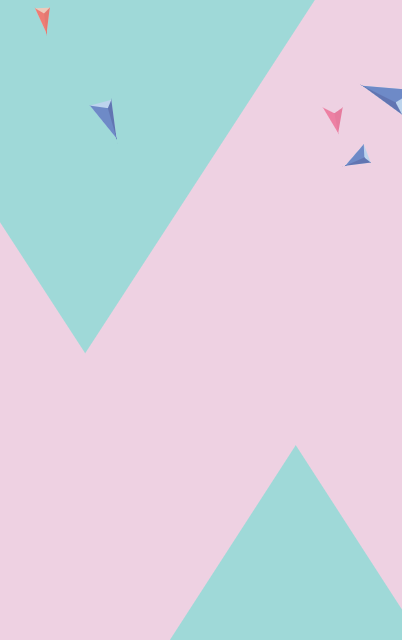
Write a WebGL 1 fragment shader that draws this background.

```glsl
precision highp float;

uniform vec2 u_resolution;

const vec3 PINK = vec3(0.933, 0.820, 0.886);
const vec3 TEAL = vec3(0.624, 0.851, 0.847);
const vec3 BLUE = vec3(0.43, 0.54, 0.78);
const vec3 NAVY = vec3(0.38, 0.46, 0.70);
const vec3 ICE = vec3(0.74, 0.83, 0.93);
const vec3 CORAL = vec3(0.93, 0.49, 0.46);
const vec3 PEACH = vec3(0.93, 0.79, 0.73);
const vec3 ROSE = vec3(0.93, 0.50, 0.64);

// Pixel coverage of a region from its signed distance
float coverage(float dist, float pixel) {
  return clamp(0.5 - dist / pixel, 0.0, 1.0);
}

// Signed distance to the line a-b, positive on its right side
float edgeDistance(vec2 p, vec2 a, vec2 b) {
  vec2 along = normalize(b - a);
  return dot(p - a, vec2(along.y, -along.x));
}

// Triangle with counter-clockwise corners
float triangle(vec2 p, vec2 a, vec2 b, vec2 c, float pixel) {
  float dist = max(edgeDistance(p, a, b),
                   max(edgeDistance(p, b, c), edgeDistance(p, c, a)));
  return coverage(dist, pixel);
}

// Endless symmetric wedge; direction is +1 to open upward, -1 downward
float wedge(vec2 p, vec2 apex, float direction, float slope, float pixel) {
  vec2 q = p - apex;
  float dist = (abs(q.x) - slope * q.y * direction) / length(vec2(1.0, slope));
  return coverage(dist, pixel);
}

// Folded paper dart: a tail flap below two facets that meet at a crease
vec3 dart(vec3 base, vec2 p, vec2 tip, vec2 rightWing, vec2 leftWing, vec2 notch,
          vec3 rightColor, vec3 leftColor, vec4 flap, float pixel) {
  float whole = triangle(p, tip, rightWing, leftWing, pixel);
  float right = triangle(p, tip, rightWing, notch, pixel);
  float left = triangle(p, tip, notch, leftWing, pixel);
  float body = right + left;
  vec3 facets = mix(rightColor, leftColor, left / max(body, 0.001));
  vec3 color = mix(base, flap.rgb, whole * flap.a);
  return mix(color, facets, min(body, 1.0));
}

void main() {
  // Canvas height is 100 units
  vec2 p = gl_FragCoord.xy / u_resolution * vec2(63.0, 100.0);
  float pixel = 100.0 / u_resolution.y;

  // Background wedges
  float teal = max(wedge(p, vec2(13.35, 44.8), 1.0, 0.652, pixel),
                   wedge(p, vec2(46.35, 30.45), -1.0, 0.648, pixel));
  vec3 color = mix(PINK, TEAL, teal);

  // Darts on the upper teal wedge
  color = dart(color, p, vec2(7.3, 94.8), vec2(7.8, 98.8), vec2(5.5, 98.7),
               vec2(6.9, 97.9), CORAL * 0.96, CORAL, vec4(PEACH, 1.0), pixel);
  color = dart(color, p, vec2(18.25, 78.4), vec2(17.45, 84.4), vec2(14.1, 83.5),
               vec2(16.9, 83.1), NAVY, BLUE, vec4(ICE, 1.0), pixel);

  // Darts on the pink band
  color = dart(color, p, vec2(53.0, 79.2), vec2(53.7, 83.2), vec2(50.6, 83.2),
               vec2(52.4, 82.3), ROSE * 0.97, ROSE, vec4(ROSE, 0.0), pixel);
  color = dart(color, p, vec2(54.1, 74.1), vec2(58.1, 74.6), vec2(57.0, 77.45),
               vec2(57.1, 75.4), NAVY, BLUE, vec4(ICE, 1.0), pixel);
  color = dart(color, p, vec2(56.8, 86.6), vec2(63.0, 82.1), vec2(65.1, 85.9),
               vec2(62.0, 84.0), NAVY, BLUE, vec4(ICE, 1.0), pixel);

  gl_FragColor = vec4(color, 1.0);
}
```
